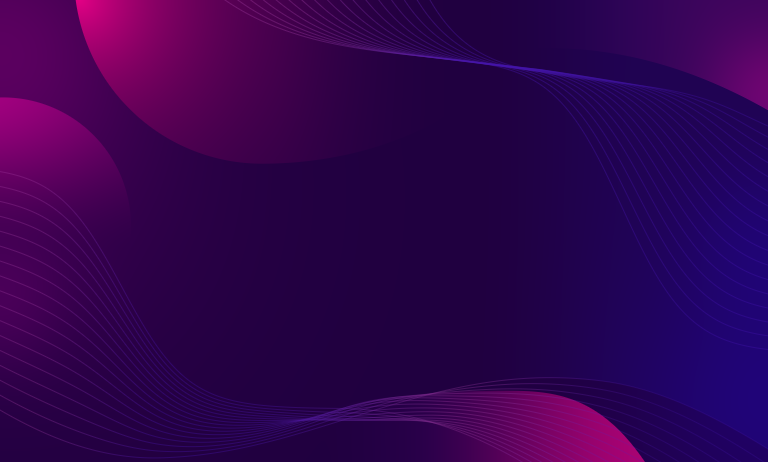
A Shadertoy shader for this background:

```glsl
// Dark violet backdrop with magenta discs, blue glows and two ribbons of fine flowing lines.
#define GRID vec2(768.0, 460.0)
#define LINES 17
#define LINE_HALF_WIDTH 0.5
#define LINE_OPACITY 0.42
#define NIGHT vec3(0.125, 0.0, 0.25)
#define MAGENTA vec3(0.76, 0.0, 0.27)
#define PINK vec3(0.66, 0.01, 0.45)
#define ORCHID vec3(0.64, 0.24, 0.64)
#define INDIGO vec3(0.29, 0.09, 0.74)

float square(float v) { return v * v; }

float sigmoid(float v) { return 1.0 / (1.0 + exp(-v)); }

float glow(vec2 p, vec2 centre, float radius) {
    vec2 d = (p - centre) / radius;
    return exp(-dot(d, d));
}

// Antialiased fill where the signed distance is negative
float fill(float dist, float px) { return clamp(0.5 - dist / px, 0.0, 1.0); }

// Ribbon lines: depth below the top at x, with t running across the ribbon
float lowerLine(float x, float t) {
    float falling = 165.0 + 242.0 * sigmoid((x - 122.0) / 33.0)
                  + 0.0016 * square(max(x - 340.0, 0.0));
    float wave = 416.0 - 40.0 * cos((x - 550.0) * 3.14159 / 400.0)
               - 0.0009 * square(max(160.0 - x, 0.0))
               + 0.0009 * square(max(x - 600.0, 0.0));
    float twist = 10.0 * sin(6.28318 * t) * exp(-square((x - 370.0) / 75.0));
    return mix(falling, wave, t) + twist;
}

float upperLine(float x, float t) {
    float start = mix(225.0, 430.0, t);
    float rise = mix(62.0, 78.0, t) * (1.0 - exp((start - x) / mix(90.0, 45.0, t)));
    float drop = mix(290.0, 55.0, t) * sigmoid((x - mix(622.0, 752.0, t)) / 34.0);
    return rise + drop + 0.06 * t * max(x - 540.0, 0.0);
}

// Coverage of a line from its height offset and slope
float stroke(float offset, float slope, float px) {
    float dist = abs(offset) / sqrt(1.0 + slope * slope);
    return LINE_OPACITY * fill(dist - LINE_HALF_WIDTH, px);
}

void mainImage(out vec4 fragColor, in vec2 fragCoord) {
    vec2 uv = fragCoord / iResolution.xy;
    vec2 p = vec2(uv.x, 1.0 - uv.y) * GRID;
    float px = GRID.y / iResolution.y;

    // Ground and broad glows
    vec3 color = NIGHT;
    color += vec3(0.19, 0.0, 0.10) * glow(p, vec2(0.0, 40.0), 140.0);
    color += vec3(0.10, 0.0, 0.06) * glow(p, vec2(0.0, 300.0), 70.0);
    color += vec3(0.07, 0.0, 0.04) * glow(p, vec2(20.0, 200.0), 210.0);
    color += vec3(0.0, 0.005, 0.15) * glow(p, vec2(768.0, 405.0), 135.0);
    color += vec3(0.0, 0.005, 0.10) * glow(p, vec2(768.0, 235.0), 85.0);

    // Magenta sweep in the upper right corner
    float sweepEdge = 48.0 + 0.0013 * square(max(p.x - 550.0, 0.0));
    float sweep = fill(p.y - sweepEdge, px) * smoothstep(520.0, 730.0, p.x);
    color += sweep * (vec3(0.11, 0.01, 0.04)
           + vec3(0.2, 0.0, 0.08) * glow(p, vec2(775.0, 95.0), 65.0));

    // Large disc, drawn out and dissolving towards the right
    vec2 fromDisc = p - vec2(262.0, -25.0);
    fromDisc.x *= fromDisc.x > 0.0 ? 0.68 : 1.0;
    vec3 discColor = NIGHT + MAGENTA * exp(-length(p - vec2(80.0, 0.0)) / 122.0);
    float disc = fill(length(fromDisc) - 188.0, px) * (1.0 - smoothstep(270.0, 470.0, p.x));
    color = mix(color, discColor, disc);

    // Small disc at the left, fading downwards
    float smallDisc = fill(length(p - vec2(3.0, 225.0)) - 128.0, px);
    float discFade = 1.0 - smoothstep(90.0, 250.0, p.y);
    color += smallDisc * discFade * vec3(0.29, 0.0, 0.13) * (1.0 - 0.4 * p.x / 130.0);

    // Blue hill behind the pink dome
    float hill = fill(p.y - lowerLine(p.x, 1.0), px) * smoothstep(470.0, 640.0, p.x);
    color += hill * vec3(0.0, 0.01, 0.07);

    float fromTop = p.x - 500.0;
    float domeEdge = 389.0 + (fromTop < 0.0 ? 0.00055 * square(fromTop)
                                            : 0.0000233 * fromTop * square(fromTop));
    float domeSlope = fromTop < 0.0 ? 0.0011 * fromTop : 0.00007 * square(fromTop);
    float domeDist = (p.y - domeEdge) / sqrt(1.0 + square(domeSlope));
    vec3 domeColor = mix(vec3(0.16, 0.0, 0.29), PINK, smoothstep(400.0, 650.0, p.x));
    color = mix(color, domeColor, fill(-domeDist, px) * smoothstep(320.0, 450.0, p.x));

    // Line ribbons, shifting from orchid to indigo
    float upperClear = 1.0, lowerClear = 1.0;
    for (int i = 0; i < LINES; i++) {
        float t = float(i) / float(LINES - 1);
        float up = upperLine(p.x, t);
        float low = lowerLine(p.x, t);
        upperClear *= 1.0 - stroke(p.y - up, upperLine(p.x + 1.0, t) - up, px);
        lowerClear *= 1.0 - stroke(p.y - low, lowerLine(p.x + 1.0, t) - low, px);
    }
    vec3 upperColor = mix(ORCHID, INDIGO, smoothstep(270.0, 500.0, p.x));
    float warmth = max(1.0 - smoothstep(20.0, 170.0, p.x),
                       glow(p, vec2(460.0, 410.0), 120.0));
    vec3 lowerColor = mix(INDIGO, ORCHID, warmth);
    float upperFade = mix(0.85, 0.7, smoothstep(520.0, 700.0, p.x));
    float lowerFade = mix(0.75, 0.5, smoothstep(520.0, 650.0, p.x));
    color = mix(color, upperColor, (1.0 - upperClear) * upperFade);
    color = mix(color, lowerColor, (1.0 - lowerClear) * lowerFade);

    fragColor = vec4(color, 1.0);
}
```
